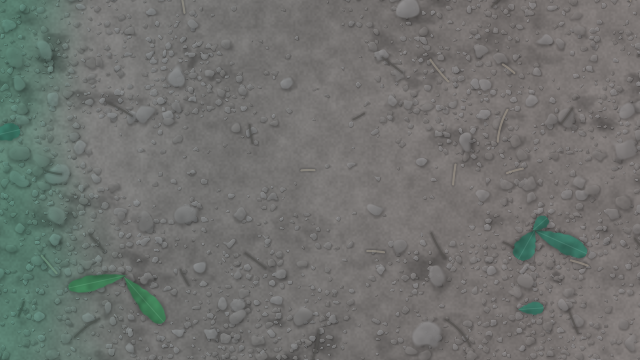
This texture is drawn by a WebGL 1 fragment shader. Its source:

```glsl
precision highp float;
// Dry crumbly soil with smooth trodden patches, clods, straw bits and green seedlings.
uniform vec2 u_resolution;

vec2 hash2(vec2 p) {
  vec3 q = fract(p.xyx * vec3(0.1031, 0.1030, 0.0973));
  q += dot(q, q.yzx + 33.33);
  return fract((q.xx + q.yz) * q.zy);
}

float noise(vec2 p) {
  vec2 i = floor(p), f = fract(p), x = vec2(1.0, 0.0);
  f *= f * (3.0 - 2.0 * f);
  return mix(mix(hash2(i).x, hash2(i + x).x, f.x),
             mix(hash2(i + x.yx).x, hash2(i + 1.0).x, f.x), f.y);
}

float fbm(vec2 p) {
  float sum = 0.0, amp = 0.5;
  for (int i = 0; i < 4; i++) {
    sum += amp * noise(p);
    p = mat2(1.6, 1.2, -1.2, 1.6) * p + 7.3;
    amp *= 0.5;
  }
  return sum;
}

float segment(vec2 p, vec2 a, vec2 b) {
  vec2 d = b - a;
  return length(p - a - d * clamp(dot(p - a, d) / dot(d, d), 0.0, 1.0));
}

// How crumbly the ground is: low on the trodden patches
float crumbliness(vec2 p) {
  float away = min(segment(p, vec2(0.66, 1.05), vec2(0.90, 0.72)),
                   segment(p, vec2(0.90, 0.52), vec2(1.25, 0.44)));
  away = min(away, 0.06 + segment(p, vec2(0.35, 0.56), vec2(0.85, 0.54)));
  float rough = smoothstep(0.08, 0.22, away + 0.12 * (noise(p * 9.0) - 0.5));
  return 0.06 + rough * (0.2 + 0.75 * noise(p * 6.0 + 3.0));
}

// One layer of rounded clods, lit from the upper left
void addClods(inout vec3 col, vec2 p, float size, float amount, float seed) {
  vec2 g = p / size, slope = vec2(0.0);
  vec2 warp = 0.3 * vec2(noise(g * 2.5 + seed), noise(g * 2.5 + 40.0 + seed)) - 0.15;
  float top = -1.0, shadow = 0.0, tone = 0.0;
  for (int k = 0; k < 9; k++) {
    vec2 c = floor(g) + vec2(mod(float(k), 3.0), floor(float(k) / 3.0)) - 1.0;
    vec2 place = hash2(c + seed), kind = hash2(c + seed + 57.0);
    if (kind.x < amount * crumbliness((c + 0.5) * size)) {
      vec2 d = (g + warp - c - 0.15 - 0.7 * place) / mix(0.2, 0.5, kind.y * kind.y);
      d.y *= 1.0 + 0.35 * place.x;
      float height = 1.0 - length(d);
      shadow = max(shadow, 1.0 - smoothstep(0.6, 1.4, length(d - vec2(0.18, -0.28))));
      if (height > top) {
        top = height;
        slope = d;
        tone = place.y;
      }
    }
  }
  col *= 1.0 - 0.2 * shadow;
  vec3 clod = mix(vec3(0.45, 0.45, 0.445), vec3(0.51, 0.52, 0.525), tone);
  clod *= 1.0 + 0.13 * dot(slope, vec2(-0.45, 0.85)) + 0.1 * (noise(g * 5.0) - 0.5);
  col = mix(col, clod, 0.85 * smoothstep(0.0, 0.3, top));
}

// Scattered straw and dark twigs, slightly bent
void addStraw(inout vec3 col, vec2 p) {
  for (int k = 0; k < 9; k++) {
    vec2 c = floor(p / 0.19) + vec2(mod(float(k), 3.0), floor(float(k) / 3.0)) - 1.0;
    vec2 r = hash2(c + 11.0), kind = hash2(c + 83.0);
    vec2 along = vec2(cos(6.283 * r.x), sin(6.283 * r.x)), d = p - (c + 0.2 + 0.6 * r) * 0.19;
    d += vec2(-along.y, along.x) * 6.0 * (kind.y - 0.5) * dot(d, d);
    along *= 0.015 + 0.035 * kind.y;
    float dist = segment(d, -along, along), present = step(kind.x, 0.42);
    vec3 tint = kind.x < 0.2 ? vec3(0.32, 0.32, 0.31) : vec3(0.57, 0.56, 0.52);
    col *= 1.0 - 0.15 * present * (1.0 - smoothstep(0.002, 0.011, dist));
    col = mix(col, tint, 0.75 * present * (1.0 - smoothstep(0.0012, 0.0045, dist)));
  }
}

// Pointed leaf with a jagged rim and pale midrib
void addLeaf(inout vec3 col, vec2 p, vec2 base, vec2 tip, float width, vec3 green) {
  vec2 axis = tip - base, d = p - base;
  float len = length(axis), t = dot(d, axis) / (len * len), s = clamp(t, 0.0, 1.0);
  float side = (d.y * axis.x - d.x * axis.y) / len;
  float rim = width * 2.5 * s * sqrt(1.0 - s) * (0.9 + 0.2 * noise(vec2(s * 12.0, sign(side))));
  float outside = max(abs(side) - rim, max(-t, t - 1.0) * len);
  col *= 1.0 - 0.22 * (1.0 - smoothstep(-0.004, 0.016, outside));
  vec3 leaf = green * (0.88 + 0.3 * noise(p * 60.0) + 4.0 * side);
  leaf += 0.06 * (1.0 - smoothstep(0.0, 0.003, abs(side)));
  col = mix(col, leaf, 0.92 * (1.0 - smoothstep(-0.003, 0.003, outside)));
}

void main() {
  vec2 p = gl_FragCoord.xy / u_resolution.y;
  float broad = fbm(p * 3.0 + 5.0);
  // Bare ground with grain and dark hollows
  vec3 col = vec3(0.462, 0.460, 0.455) + 0.09 * (broad - 0.47);
  col += 0.10 * (fbm(p * 28.0) - 0.47) + 0.035 * (noise(p * 170.0) - 0.5);
  col *= 1.0 - 0.28 * crumbliness(p) * smoothstep(0.52, 0.75, fbm(p * vec2(13.0, 18.0) + 21.0));
  addClods(col, p, 0.022, 0.95, 3.0);
  addClods(col, p, 0.043, 0.75, 131.0);
  addClods(col, p, 0.090, 0.38, 277.0);
  addStraw(col, p);
  // Warm right side, teal tint on the left
  col *= mix(vec3(1.0), vec3(1.03, 0.99, 0.985), smoothstep(0.4, 1.5, p.x));
  float tealness = 1.0 - smoothstep(0.0, 0.34, p.x + 0.25 * (broad - 0.5));
  col *= mix(vec3(1.0), vec3(0.74, 1.05, 0.94), tealness);
  // Seedlings
  vec3 fresh = vec3(0.22, 0.46, 0.31), teal = vec3(0.20, 0.42, 0.36);
  addLeaf(col, p, vec2(0.35, 0.235), vec2(0.19, 0.20), 0.022, fresh);
  addLeaf(col, p, vec2(0.345, 0.23), vec2(0.455, 0.105), 0.027, fresh);
  addLeaf(col, p, vec2(1.485, 0.36), vec2(1.63, 0.295), 0.027, teal);
  addLeaf(col, p, vec2(1.485, 0.36), vec2(1.44, 0.28), 0.030, teal);
  addLeaf(col, p, vec2(1.48, 0.36), vec2(1.52, 0.395), 0.018, teal);
  addLeaf(col, p, vec2(1.44, 0.14), vec2(1.51, 0.145), 0.018, teal);
  addLeaf(col, p, vec2(-0.03, 0.62), vec2(0.055, 0.64), 0.024, teal);
  gl_FragColor = vec4(col, 1.0);
}
```
